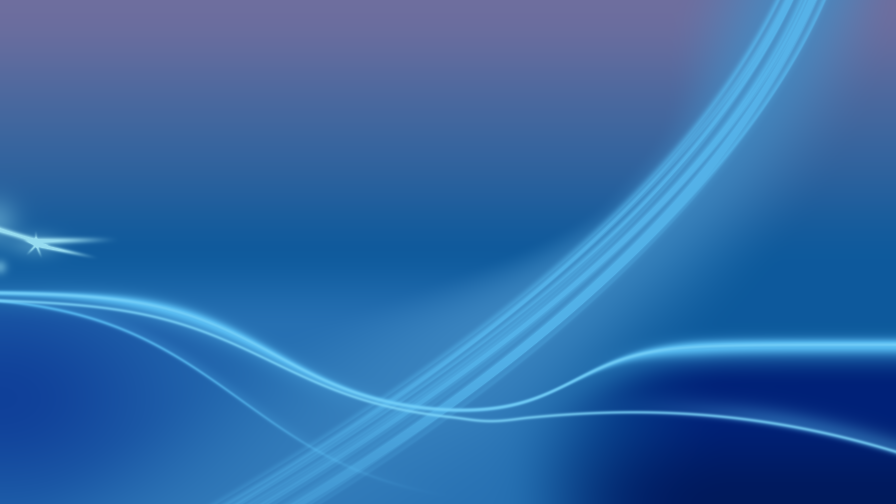
This background is drawn by a WebGL 2 fragment shader. Its source:

```glsl
#version 300 es
precision highp float;
// Abstract blue backdrop: a sweeping striped ribbon, crossing light waves and a small glint.
uniform vec2 u_resolution;
out vec4 fragColor;

const vec3 MAUVE = vec3(0.43, 0.43, 0.62);
const vec3 SLATE = vec3(0.24, 0.40, 0.62);
const vec3 DEEP = vec3(0.05, 0.35, 0.61);
const vec3 AZURE = vec3(0.15, 0.44, 0.70);
const vec3 ROYAL = vec3(0.05, 0.23, 0.59);
const vec3 NAVY = vec3(0.0, 0.13, 0.47);
const vec3 ABYSS = vec3(0.0, 0.10, 0.36);
const vec3 HAZE = vec3(0.26, 0.55, 0.77);
const vec3 GLOW = vec3(0.36, 0.76, 0.97);
const vec3 SPARK = vec3(0.68, 0.95, 1.0);
const int STRANDS = 16;
const float STRAND_WIDTH = 0.0026;
const float WAVE_WIDTH = 0.0035;
const vec2 GLINT = vec2(0.072, 0.514);

float hash(float n) {
    n = fract(n * 0.1031);
    n *= n + 33.33;
    return fract(n * (n + n));
}

float logistic(float x, float centre, float width) {
    return 1.0 / (1.0 + exp((centre - x) / width));
}

float bell(float d, float width) {
    return exp(-d * d / (width * width));
}

// Line with independent softness above and below
float softLine(float d, float above, float below) {
    return bell(d, d > 0.0 ? above : below);
}

float upperWave(float x) {
    return 0.421 - 0.25 * logistic(x, 0.545, 0.115) + 0.145 * logistic(x, 1.14, 0.07);
}

float lowerWave(float x) {
    float arch = 0.024 - 0.3 * (x - 1.27) * (x - 1.27);
    return 0.407 - 0.25 * logistic(x, 0.54, 0.13) + arch * smoothstep(0.9, 1.05, x);
}

float fallingWave(float x) {
    return 0.42 - 0.43 * logistic(x, 0.48, 0.15);
}

// Tapered ray from a point
float ray(vec2 p, float angle, float len, float width) {
    vec2 dir = vec2(cos(angle), sin(angle));
    float t = dot(p, dir) / len;
    float d = p.y * dir.x - p.x * dir.y;
    return bell(d, width) * smoothstep(-0.1, 0.1, t) * smoothstep(1.0, 0.3, t);
}

vec3 backdrop(vec2 p, float upper) {
    vec3 col = mix(DEEP, SLATE, smoothstep(0.46, 0.78, p.y));
    col = mix(col, MAUVE, smoothstep(0.7, 1.0, p.y));
    float leftSide = smoothstep(1.3, 0.95, p.x);
    col = mix(col, AZURE, leftSide * smoothstep(0.52, 0.34, p.y));
    float royalPool = bell(length((p - vec2(0.0, 0.21)) * vec2(0.65, 1.0)), 0.23);
    col = mix(col, ROYAL, 0.9 * royalPool * smoothstep(0.02, -0.06, p.y - upper));
    float rightSide = smoothstep(1.0, 1.45, p.x);
    col = mix(col, NAVY, rightSide * smoothstep(0.03, -0.08, p.y - upper));
    return mix(col, ABYSS, rightSide * smoothstep(0.19, 0.0, p.y));
}

void main() {
    vec2 p = gl_FragCoord.xy / u_resolution.y;
    float px = 1.0 / u_resolution.y;
    float upper = upperWave(p.x);
    vec3 col = backdrop(p, upper);

    // Broad haze around the ribbon, with a firmer left flank
    float dx = p.x - (0.53 + 1.65 * p.y - 0.59 * p.y * p.y);
    float rightReach = 0.52 - 0.32 * p.y;
    float leftReach = 0.12 + 0.13 * smoothstep(0.7, 1.0, p.y) + 0.4 * smoothstep(0.6, 0.25, p.y);
    float haze = dx > 0.0 ? smoothstep(rightReach, 0.0, dx) : smoothstep(leftReach, 0.0, -dx);
    col = mix(col, HAZE, haze * mix(0.45, 0.88, smoothstep(0.0, 0.5, p.y)));

    // Fine strands running along the ribbon
    float halfWidth = 0.104 - 0.05 * p.y;
    float slope = 1.65 - 1.18 * p.y;
    float across = inversesqrt(1.0 + slope * slope);
    float strands = 0.14 * smoothstep(1.15, 0.8, abs(dx) / halfWidth);
    for (int i = 0; i < STRANDS; i++) {
        float seed = hash(float(i) + 3.7);
        float lane = 2.0 * (float(i) + seed) / float(STRANDS) - 1.0;
        lane += 0.09 * sin(4.0 * p.y + 6.3 * seed);
        float d = (dx - lane * halfWidth) * across;
        float strength = 0.15 + 0.4 * hash(float(i) + 21.3);
        strands += strength * softLine(d, max(STRAND_WIDTH, px), max(2.5 * STRAND_WIDTH, px));
    }
    strands += 0.45 * bell((dx - 0.62 * halfWidth) * across, 0.007) * bell(p.y - 0.5, 0.28);
    col = mix(col, GLOW, min(strands, 0.85) * mix(0.5, 0.85, smoothstep(0.0, 0.35, p.y)));

    // Light waves with soft veils
    float line = max(WAVE_WIDTH, px);
    float dUpper = p.y - upper;
    float dLower = p.y - lowerWave(p.x);
    float dFalling = p.y - fallingWave(p.x);
    float swell = bell(p.x - 0.4, 0.3) + smoothstep(1.1, 1.4, p.x);
    float veil = 0.7 * softLine(dUpper, line + 0.008 * swell, line + 0.014 * swell);
    veil += 0.3 * softLine(dUpper, 0.02, 0.035) * swell;
    veil += 0.4 * softLine(dLower, 0.03, 0.008) * smoothstep(1.15, 1.6, p.x);
    float fade = smoothstep(0.92, 0.3, p.x);
    veil += fade * (0.55 * bell(dFalling, line) + 0.2 * softLine(dFalling, 0.018, 0.006));
    col = mix(col, GLOW, min(veil, 0.9));
    float core = 0.65 * bell(dUpper, line) + 0.75 * bell(dLower, line);
    col = mix(col, mix(GLOW, SPARK, 0.4), min(core, 0.9));

    // Glint at the left edge
    vec2 g = p - GLINT;
    float bend = g.y - 0.008 + 0.05 * g.x * (g.x > 0.0 ? -0.3 : 6.0);
    float glint = 0.85 * bell(bend, 0.006) * smoothstep(0.17, 0.04, g.x);
    glint += ray(g, -0.21, 0.13, 0.004);
    for (int i = 0; i < 5; i++) {
        glint += 0.6 * ray(g, 1.6 + 1.17 * float(i), 0.03, 0.0025);
    }
    glint += 0.35 * bell(length(g * vec2(0.5, 1.0)), 0.025);
    glint += 0.4 * bell(length(p - vec2(-0.01, 0.56)), 0.045);
    glint += 0.5 * bell(length(p - vec2(0.0, 0.47)), 0.014);
    col = mix(col, SPARK, 0.85 * min(glint, 1.0));

    fragColor = vec4(col, 1.0);
}
```
